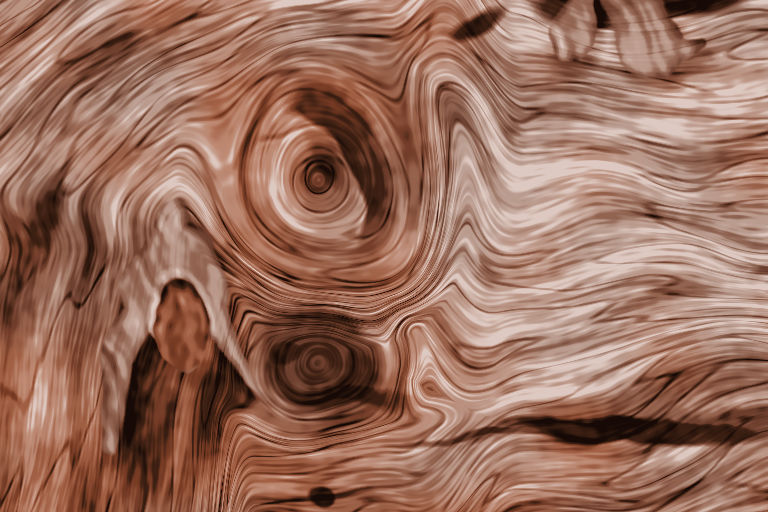
A Shadertoy shader for this texture:

```glsl
// Weathered driftwood: a flow field bends the grain around a knot and a hollow.
// Gradient noise stretched along its level lines makes fibres; soft ellipses
// and tapered limbs add cavities, cracks and broken branches.

vec3 hashGradient(vec3 c) {
  c = fract(c * vec3(.1031, .1030, .0973));
  c += dot(c, c.yxz + 33.33);
  return 2. * fract((c.xxy + c.yxx) * c.zyx) - 1.;
}

float noise(vec3 x) {
  vec3 i = floor(x), f = x - i, u = f * f * (3. - 2. * f);
  float sum = 0.;
  for (int k = 0; k < 8; k++) {
    vec3 o = vec3(k & 1, (k >> 1) & 1, k >> 2), w = mix(1. - u, u, o);
    sum += w.x * w.y * w.z * dot(hashGradient(i + o), f - o);
  }
  return sum;
}

// Distance in a rotated ellipse (center, radii); the rim is at one.
float ellipse(vec2 p, vec4 e, float angle) {
  vec2 d = p - e.xy;
  float c = cos(angle), s = sin(angle);
  return length(vec2(c * d.x + s * d.y, c * d.y - s * d.x) / e.zw);
}

float blob(vec2 p, vec4 e, float angle, float soft) {
  return 1. - smoothstep(1. - soft, 1. + soft, ellipse(p, e, angle));
}

void dig(inout float dark, vec2 p, vec4 e, float angle, float soft, float depth) {
  dark = max(dark, depth * blob(p, e, angle, soft));
}

// Distance to a tapered limb; each end is (position, radius).
float limb(vec2 p, vec3 a, vec3 b) {
  vec2 d = b.xy - a.xy;
  float h = clamp(dot(p - a.xy, d) / dot(d, d), 0., 1.);
  return length(p - a.xy - h * d) - mix(a.z, b.z, h);
}

float leftMask(vec2 p) { return smoothstep(.66, .5, p.y) * smoothstep(.58, .4, p.x); }

// Level lines of this field are the grain lines.
float flow(vec2 p) {
  vec2 w = p + .035 * vec2(noise(vec3(p * 5., 1.5)), noise(vec3(p * 6., 8.5)));
  float arch = length(w - vec2(.8, .05));
  float upright = .95 - w.x + .15 * w.y;
  float across = w.y + .05
    - mix(-.15, .35, smoothstep(.25, .8, w.y)) * smoothstep(1.02, .78, w.x)
    - .22 * max(w.x - .95, 0.) * smoothstep(.55, .25, w.y)
    + .022 * sin(w.x * 11. + w.y * 7.) * smoothstep(.8, 1., w.x);
  float knot = ellipse(w, vec4(.635, .65, .19, .23), .3);
  float hollow = ellipse(w, vec4(.62, .29, .14, .11), -.2);
  float low = smoothstep(.28, .17, p.y) * smoothstep(.38, .5, p.x);
  float v = mix(arch, upright, leftMask(p));
  v = mix(v, across, max(smoothstep(.76, .98, p.x), low));
  v = mix(v, .15 * hollow + .3, smoothstep(1.6, .9, hollow));
  return mix(v, .2 * knot + .63, smoothstep(1.5, .85, knot));
}

// Fibres in four widths, with thin dark splits.
float grain(vec2 p) {
  float v = flow(p), sum = 0., width = 14., size = .65, reach = 2.5;
  for (int i = 0; i < 4; i++) {
    sum += size * noise(vec3(v * width, p * reach + float(i) * 7.3));
    width *= 2.3; size *= .75; reach *= 1.9;
  }
  return sum - .25 * smoothstep(.07, 0., abs(noise(vec3(v * 24. + 5., p * 4.))));
}

vec3 woodColor(float t, float rust) {
  vec3 c = mix(vec3(.09, .04, .025), vec3(.23, .12, .07), smoothstep(-.1, .06, t));
  c = mix(c, mix(vec3(.42, .25, .19), vec3(.47, .23, .14), rust), smoothstep(.06, .23, t));
  c = mix(c, mix(vec3(.56, .39, .32), vec3(.63, .37, .26), rust), smoothstep(.23, .44, t));
  c = mix(c, mix(vec3(.73, .61, .56), vec3(.74, .53, .44), rust), smoothstep(.44, .68, t));
  return mix(c, vec3(.87, .79, .76), smoothstep(.68, .95, t));
}

// Split stump with a spike and a hanging slat, and the branch at the top.
float branches(vec2 p) {
  float d = limb(p, vec3(.345, .58, .025), vec3(.325, .44, .095));
  d = min(d, limb(p, vec3(.36, .5, .06), vec3(.405, .42, .04)));
  d = min(d, limb(p, vec3(.34, .38, .055), vec3(.365, .3, .025)));
  d = min(d, limb(p, vec3(.41, .4, .032), vec3(.512, .213, .001)));
  d = min(d, limb(p, vec3(.27, .38, .035), vec3(.225, .3, .035)));
  d = min(d, limb(p, vec3(.225, .3, .034), vec3(.215, .12, .012)));
  d = min(d, limb(p, vec3(1.22, 1.03, .055), vec3(1.27, .91, .065)));
  d = min(d, limb(p, vec3(1.27, .89, .04), vec3(1.37, .91, .01)));
  return min(d, limb(p, vec3(1.14, 1.02, .025), vec3(1.115, .93, .045)));
}

void mainImage(out vec4 fragColor, in vec2 fragCoord) {
  vec2 p = fragCoord / iResolution.y;
  float rough = noise(vec3(p * 45., 3.5));
  vec2 q = p + .018 * vec2(noise(vec3(p * 14., 2.5)), noise(vec3(p * 14., 6.5))) + .005 * rough;

  // Grain with light from above
  float fibre = grain(p), relief = fibre - grain(p + vec2(-.002, .006));
  float knot = blob(q, vec4(.64, .65, .22, .25), .3, .25);
  float side = leftMask(p), right = smoothstep(.8, 1.05, p.x), low = smoothstep(.42, .15, p.y);
  float t = .6 + .1 * right - .2 * side - .15 * knot - .17 * low * (1. - side);
  t += .85 * fibre + .35 * relief + .12 * rough;
  float rust = .4 + .5 * knot + .35 * low + .2 * side - .25 * right;
  rust = clamp(rust + 1.4 * noise(vec3(p * 6., 4.5)), 0., 1.);

  // Knot cavity around a bulb
  float bulb = blob(q, vec4(.618, .635, .078, .145), .43, .07), dark = 0.;
  dig(dark, q, vec4(.662, .69, .083, .16), .43, .22, .95 * (1. - bulb));
  dig(dark, q, vec4(.642, .68, .025, .055), .5, .5, .6);
  t += .07 * bulb;

  // Lower hollow, long crack and holes
  dig(dark, q, vec4(.625, .295, .125, .1), -.35, .2, .68);
  dig(dark, q, vec4(.56, .31, .04, .03), .2, .4, .9);
  dig(dark, q, vec4(.68, .23, .1, .022), -.12, .5, .9);
  dig(dark, q, vec4(1.25, .158, .25, .026), -.04, .25, .97);
  dig(dark, q, vec4(1.43, .17, .14, .035), .08, .4, .65);
  dig(dark, q, vec4(.94, .15, .14, .007), .13, .5, .8);
  dig(dark, q, vec4(.63, .028, .024, .02), 0., .2, .95);
  dig(dark, q, vec4(.935, .955, .052, .021), .5, .4, .95);

  // Left furrows and gaps along the top
  dig(dark, q, vec4(.085, .57, .03, .075), -.3, .5, .75);
  dig(dark, q, vec4(.04, .44, .035, .14), -.15, .6, .6);
  dig(dark, q, vec4(.29, .2, .05, .15), -.1, .5, .7);
  dig(dark, q, vec4(.43, .2, .045, .12), -.25, .5, .65);
  dig(dark, q, vec4(1.13, .99, .09, .045), 0., .3, .85);
  dig(dark, q, vec4(1.37, 1., .09, .028), .1, .4, .85);
  t = mix(t, -.03 + .35 * fibre + .15 * rough, dark);

  // Broken branches and their shade
  float d = branches(q), shade = smoothstep(.025, -.02, branches(q + vec2(-.012, .027)));
  float limbs = smoothstep(.004, -.004, d);
  float streak = noise(vec3(q.x * 55. + q.y * 22., q * 7.));
  float bark = .6 + .5 * streak + .35 * fibre + .12 * rough - .25 * smoothstep(-.02, 0., d);
  bark -= .4 * smoothstep(1.27, 1.33, p.x) * smoothstep(.88, .95, p.y);
  t = mix(t - .32 * shade, bark, limbs);

  // Splintered mouth with a pale rim
  float mouth = ellipse(q, vec4(.355, .37, .052, .092), .15), inside = smoothstep(1.05, .95, mouth);
  t += .2 * smoothstep(.16, 0., abs(mouth - 1.15)) * limbs;
  float pit = smoothstep(.65, 1., mouth) * smoothstep(.32, .4, p.y);
  t = mix(t, .36 + .6 * noise(vec3(q * vec2(60., 25.), 9.5)) + .3 * rough - .35 * pit, inside);
  rust = mix(mix(rust, .12, limbs), 1., inside);

  fragColor = vec4(woodColor(t, rust), 1.);
}
```
